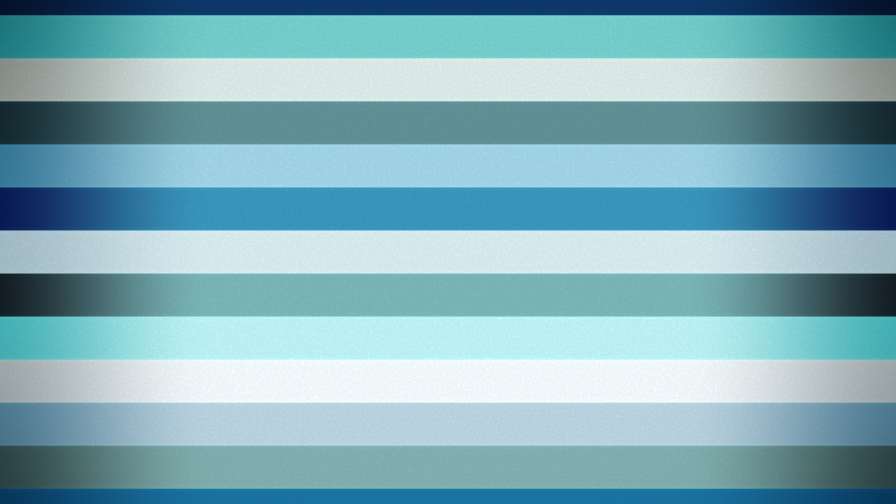
Write a WebGL 2 fragment shader that draws this pattern.

```glsl
#version 300 es
precision highp float;
// Horizontal sea-toned stripes with darkened sides and a fine paper grain.

uniform vec2 u_resolution;
out vec4 fragColor;

const int STRIPES = 13;
const float PITCH = 0.0854;         // stripe height, canvas height = 1
const float TOP_SLIVER = 0.0303;    // visible part of the first stripe
const float SIDE_FADE = 0.24;       // reach of the side shading, canvas width = 1
const float CORNER_SHADE = 0.22;
const float GRAIN_SCALE = 190.0;    // grain cells per canvas height
const float GRAIN_DEPTH = 0.045;
const float SEAM_WIDTH = 0.07;      // soft glow at seams, in stripes
const float SEAM_GLOW = 0.02;

// Stripe colours from top to bottom, in the middle of the canvas
const vec3 MIDDLE[STRIPES] = vec3[STRIPES](
  vec3(0.05, 0.22, 0.42), vec3(0.45, 0.80, 0.79), vec3(0.85, 0.91, 0.90),
  vec3(0.37, 0.56, 0.58), vec3(0.62, 0.82, 0.89), vec3(0.22, 0.58, 0.73),
  vec3(0.83, 0.91, 0.93), vec3(0.47, 0.70, 0.71), vec3(0.73, 0.94, 0.95),
  vec3(0.94, 0.97, 0.98), vec3(0.72, 0.82, 0.87), vec3(0.50, 0.68, 0.68),
  vec3(0.10, 0.45, 0.63));

// The same stripes at the left and right sides
const vec3 SIDE[STRIPES] = vec3[STRIPES](
  vec3(0.02, 0.08, 0.20), vec3(0.12, 0.55, 0.58), vec3(0.58, 0.61, 0.59),
  vec3(0.07, 0.15, 0.18), vec3(0.20, 0.46, 0.59), vec3(0.03, 0.08, 0.31),
  vec3(0.62, 0.72, 0.76), vec3(0.06, 0.09, 0.12), vec3(0.25, 0.69, 0.71),
  vec3(0.63, 0.67, 0.68), vec3(0.31, 0.50, 0.60), vec3(0.19, 0.29, 0.30),
  vec3(0.03, 0.26, 0.44));

vec2 hash2(vec2 p) {
  vec3 q = fract(p.xyx * vec3(0.1031, 0.1030, 0.0973));
  q += dot(q, q.yzx + 33.33);
  return fract((q.xx + q.yz) * q.zy);
}

// Distance to the nearest scattered point
float cellular(vec2 p) {
  vec2 cell = floor(p);
  float nearest = 2.0;
  for (int j = -1; j <= 1; j++) {
    for (int i = -1; i <= 1; i++) {
      vec2 c = cell + vec2(i, j);
      nearest = min(nearest, distance(p, c + hash2(c)));
    }
  }
  return nearest;
}

vec3 stripeColour(int index, float sideShade) {
  int i = clamp(index, 0, STRIPES - 1);
  return mix(MIDDLE[i], SIDE[i], sideShade);
}

void main() {
  vec2 uv = gl_FragCoord.xy / u_resolution;
  vec2 p = gl_FragCoord.xy / u_resolution.y;

  // Side shading
  float sideDistance = min(uv.x, 1.0 - uv.x);
  float sideShade = 1.0 - smoothstep(-0.03, SIDE_FADE, sideDistance);

  // Stripes, blended across the nearest seam
  float row = (1.0 - uv.y - TOP_SLIVER) / PITCH + 1.0;
  float seam = floor(row + 0.5);
  float soft = 0.75 / (u_resolution.y * PITCH);
  float below = smoothstep(-soft, soft, row - seam);
  vec3 colour = mix(stripeColour(int(seam) - 1, sideShade),
                    stripeColour(int(seam), sideShade), below);

  // Faint glow at seams
  float seamDistance = (row - seam) / SEAM_WIDTH;
  colour += SEAM_GLOW * vec3(0.4, 1.0, 1.0) * exp(-seamDistance * seamDistance);

  // Corner shading
  vec2 fromCentre = abs(uv * 2.0 - 1.0);
  colour *= 1.0 - CORNER_SHADE * pow(fromCentre.x, 4.0) * pow(fromCentre.y, 2.0);

  // Paper grain
  float grain = cellular(p * GRAIN_SCALE) - 0.45;
  colour *= 1.0 + GRAIN_DEPTH * grain;

  fragColor = vec4(clamp(colour, 0.0, 1.0), 1.0);
}
```
